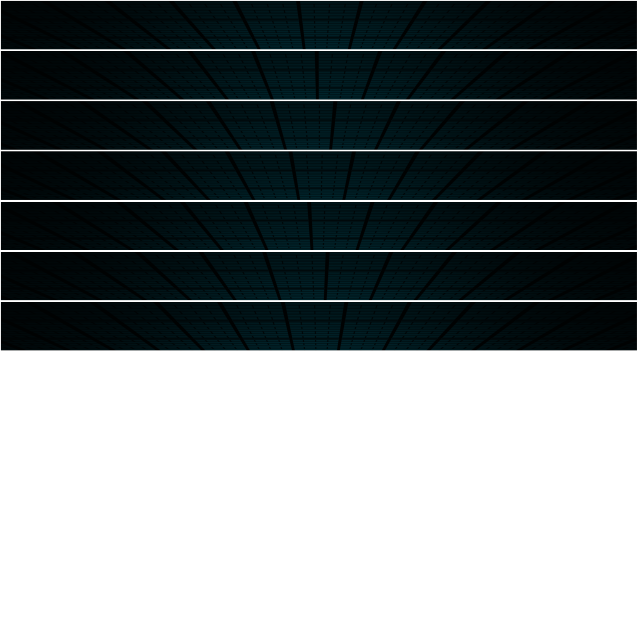
Give the GLSL for this pattern, as a three.js fragment shader.

```glsl
// Seven dark teal tiled panels in perspective, stacked above a white field.
#define BANDS 7.0
#define PITCH 0.0784
#define BAND_HEIGHT 0.0758
#define MARGIN 0.0013
#define RIGHT_EDGE 0.9951
#define CENTER_X 0.4985
#define TOP_SPACING 0.0994
#define BOTTOM_SPACING 0.0703
#define FIRST_SHIFT -0.33
#define BAND_SHIFT 0.2933
#define ROW_PERIOD 0.157
#define SOFTNESS 0.0011

varying vec2 vUv;

const vec3 PAPER = vec3(1.0);
const vec3 SEAM = vec3(0.0, 0.006, 0.008);
const vec3 TEAL = vec3(0.0, 0.145, 0.175);

// Distance to the nearest whole number
float gridDistance(float v) {
  return abs(fract(v + 0.5) - 0.5);
}

// Soft line mask; distance and half width are in canvas units
float lineMask(float distanceToLine, float halfWidth) {
  return 1.0 - smoothstep(halfWidth - SOFTNESS, halfWidth + SOFTNESS, distanceToLine);
}

// Soft mask of the interval from low to high
float interval(float v, float low, float high) {
  float soft = SOFTNESS * 0.7;
  return smoothstep(low - soft, low + soft, v)
       * (1.0 - smoothstep(high - soft, high + soft, v));
}

// One panel: x from the centre, y downward from its top
vec3 panel(float x, float y, float band) {
  float t = clamp(y / BAND_HEIGHT, 0.0, 1.0);
  float spacing = mix(TOP_SPACING, BOTTOM_SPACING, t);
  float slope = (TOP_SPACING - BOTTOM_SPACING) / BAND_HEIGHT;

  // Perspective tile coordinates
  float column = x / spacing - FIRST_SHIFT - BAND_SHIFT * band;
  float row = (TOP_SPACING / spacing - 1.129) / ROW_PERIOD;
  float rowsPerUnit = TOP_SPACING * slope / (spacing * spacing * ROW_PERIOD);

  // Slanted lines keep their true width when divided by the gradient
  float lean = x * slope / spacing;
  float columnScale = spacing / sqrt(1.0 + lean * lean);

  // Broad seams and thin cross seams
  float broad = lineMask(gridDistance(column) * columnScale, 0.031 * spacing);
  float cross = lineMask(gridDistance(row) / rowsPerUnit, 0.0010);

  // Dashed quarter columns
  float quarter = gridDistance(column * 4.0) * columnScale / 4.0;
  float dash = smoothstep(0.18, 0.30, gridDistance(row * 4.0));
  float minor = lineMask(quarter, 0.0009) * dash;

  // Fine slats across the tiles
  float slats = 0.82 + 0.18 * cos(6.2831853 * row * 8.0);

  // Light gathers at the lower middle
  float glow = 0.19 + 0.81 * exp(-12.0 * x * x);
  vec3 color = TEAL * glow * mix(0.55, 1.0, t) * slats;
  float seam = max(broad, max(cross * 0.75, minor * 0.8));
  return mix(color, SEAM, seam);
}

void main() {
  float down = 1.0 - vUv.y - MARGIN;
  float band = clamp(floor(down / PITCH), 0.0, BANDS - 1.0);
  float y = down - band * PITCH;
  float inside = interval(y, 0.0, BAND_HEIGHT)
               * interval(vUv.x, MARGIN, RIGHT_EDGE);
  vec3 color = panel(vUv.x - CENTER_X, y, band);
  gl_FragColor = vec4(mix(PAPER, color, inside), 1.0);
}
```
